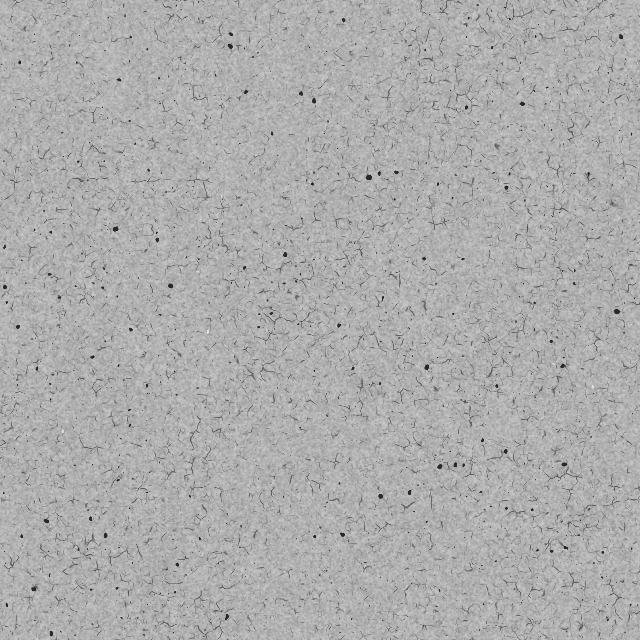
Give the GLSL for this texture, as a three.js fragment shader.

```glsl
// Grey concrete with fine grain, broken hairline cracks, dark pits and pale flecks.
varying vec2 vUv;

vec3 hash3(vec2 p) {
  vec3 q = fract(p.xyx * vec3(0.1031, 0.1030, 0.0973));
  q += dot(q, q.yxz + 33.33);
  return fract((q.xxy + q.yzz) * q.zyx);
}

float noise(vec2 p) {
  vec2 i = floor(p), f = fract(p);
  f = f * f * (3.0 - 2.0 * f);
  float low = mix(hash3(i).x, hash3(i + vec2(1.0, 0.0)).x, f.x);
  float high = mix(hash3(i + vec2(0.0, 1.0)).x, hash3(i + vec2(1.0)).x, f.x);
  return mix(low, high, f.y);
}

float fbm(vec2 p) {
  float sum = 0.0, gain = 0.5;
  for (int i = 0; i < 4; i++) {
    sum += gain * noise(p);
    p = mat2(1.6, 1.2, -1.2, 1.6) * p + 17.3;
    gain *= 0.5;
  }
  return sum / 0.9375;
}

// Thin lines of even width along the borders of irregular cells
float cracks(vec2 uv, float cells, float halfWidth) {
  vec2 p = uv * cells, base = floor(p);
  vec2 nearest = vec2(8.0), second = vec2(9.0);
  for (int y = -1; y <= 1; y++) {
    for (int x = -1; x <= 1; x++) {
      vec2 cell = base + vec2(float(x), float(y));
      vec2 d = cell + 0.1 + 0.8 * hash3(cell + cells).xy - p;
      if (dot(d, d) < dot(nearest, nearest)) {
        second = nearest;
        nearest = d;
      } else if (dot(d, d) < dot(second, second)) {
        second = d;
      }
    }
  }
  float gap = max(length(second - nearest), 0.1);
  float edge = 0.5 * (dot(second, second) - dot(nearest, nearest)) / (gap * cells);
  return 1.0 - smoothstep(0.0, 2.0 * halfWidth, edge);
}

// One spot in a share of the grid cells, mostly near the small radius
float spots(vec2 uv, float cells, float share, float smallR, float largeR) {
  vec2 p = uv * cells, cell = floor(p);
  vec3 place = hash3(cell + cells * 1.7);
  vec3 kind = hash3(cell + cells * 3.1 + 41.0);
  vec2 offset = (fract(p) - 0.25 - 0.5 * place.xy) / cells;
  offset.x *= mix(0.8, 1.6, kind.y);
  float radius = mix(smallR, largeR, pow(kind.x, 4.0));
  float disc = 1.0 - smoothstep(radius - 0.0007, radius + 0.0007, length(offset));
  return disc * step(place.z, share);
}

// A few short, slightly bent scratches
float scratches(vec2 uv) {
  float ink = 0.0;
  for (int i = 0; i < 6; i++) {
    vec3 h = hash3(vec2(float(i) * 7.0 + 3.0, 19.0));
    float angle = 1.3 + 1.4 * h.z;
    vec2 along = vec2(cos(angle), sin(angle));
    vec2 d = uv - h.xy;
    float t = dot(d, along);
    float side = abs(dot(d, vec2(-along.y, along.x)) + 9.0 * t * t);
    float body = 1.0 - smoothstep(0.007, 0.014, abs(t));
    ink = max(ink, body * (1.0 - smoothstep(0.0002, 0.0012, side)));
  }
  return ink;
}

void main() {
  vec2 uv = vUv;
  vec2 jitter = vec2(noise(uv * 190.0), noise(uv * 190.0 + 57.0)) - 0.5;
  vec2 bend = vec2(noise(uv * 70.0 + 13.0), noise(uv * 70.0 + 88.0)) - 0.5;
  vec2 rough = uv + 0.003 * jitter;
  vec2 bent = rough + 0.008 * bend;
  float worn = smoothstep(0.3, 0.7, fbm(uv * 7.0 + 4.0));

  // Cement body: fine tilted grain and very soft mottling
  vec2 tilted = mat2(0.8, 0.6, -0.6, 0.8) * uv;
  float grey = 0.699;
  grey += 0.11 * (noise(tilted * 430.0) - 0.5);
  grey += 0.08 * (noise(uv * 310.0 + 23.0) - 0.5);
  grey += 0.04 * (noise(tilted * 150.0 + 61.0) - 0.5);
  grey += 0.025 * (fbm(uv * 30.0) - 0.5);
  grey += 0.012 * (noise(uv * vec2(40.0, 9.0)) - 0.5);

  // Short broken pieces of hairline crack
  float gaps = noise(uv * 110.0 + 9.0) + 0.12 * (worn - 0.5);
  float wide = cracks(bent, 46.0, 0.0007) * smoothstep(0.5, 0.9, gaps);
  float fineGaps = noise(uv * 140.0 + 35.0) + 0.1 * (worn - 0.5);
  float fine = cracks(bent + 0.31, 85.0, 0.0006) * smoothstep(0.5, 0.9, fineGaps);
  grey = mix(grey, 0.2, 0.7 * wide);
  grey = mix(grey, 0.34, 0.45 * fine);

  // Pits, pinholes and dusty specks
  float dust = spots(rough, 200.0, 0.09 + 0.06 * worn, 0.0004, 0.0011);
  float pinholes = spots(rough, 105.0, 0.07 + 0.06 * worn, 0.0005, 0.0017);
  float pits = spots(rough, 46.0, 0.17 + 0.05 * worn, 0.0009, 0.0042);
  grey = mix(grey, 0.36, 0.65 * dust);
  grey = mix(grey, 0.2, 0.8 * pinholes);
  grey = mix(grey, 0.1, 0.9 * pits);
  grey = mix(grey, 0.28, 0.7 * scratches(rough));

  // Rare pale flecks
  float flecks = spots(rough + 0.13, 60.0, 0.01, 0.0007, 0.003);
  grey = mix(grey, 0.93, 0.8 * flecks);

  gl_FragColor = vec4(vec3(clamp(grey, 0.0, 1.0)), 1.0);
}
```
